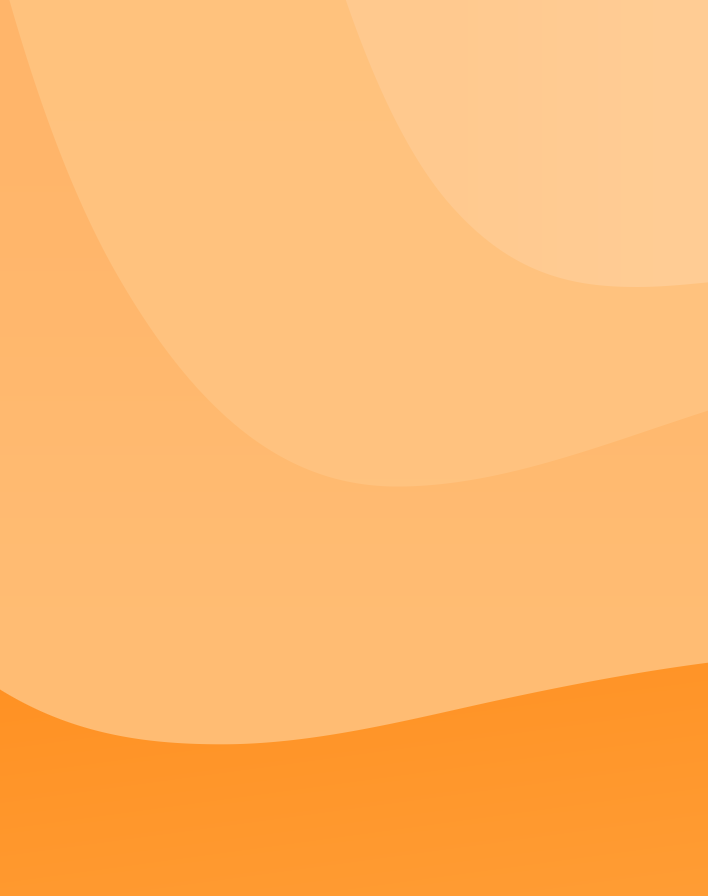
Give the GLSL for this background, as a WebGL 2 fragment shader.

```glsl
#version 300 es
precision highp float;
// Nested flowing waves in warm orange, paler toward the upper right corner.
uniform vec2 u_resolution;
out vec4 outColor;

// Cubic Hermite height between knots (x, height, slope), straight before the first.
float hermite(float x, vec3 a, vec3 b) {
  float span = b.x - a.x;
  float t = clamp((x - a.x) / span, 0.0, 1.0);
  float s = 1.0 - t;
  return mix(a.y, b.y, t * t * (3.0 - 2.0 * t))
       + span * t * s * (a.z * s - b.z * t)
       + a.z * min(x - a.x, 0.0);
}

// Smooth curve through four knots.
float wave(float x, vec3 a, vec3 b, vec3 c, vec3 d) {
  if (x < b.x) return hermite(x, a, b);
  if (x < c.x) return hermite(x, b, c);
  return hermite(x, c, d);
}

// Antialiased coverage of the area above a wave.
float above(float height, float y) {
  float d = y - height;
  float pixel = length(vec2(dFdx(d), dFdy(d)));
  return clamp(d / max(pixel, 1e-5) + 0.5, 0.0, 1.0);
}

void main() {
  vec2 p = gl_FragCoord.xy / u_resolution;

  // Wave edges, from the lowest to the highest
  float low = wave(p.x, vec3(0.0, 0.2305, -0.489), vec3(0.3135, 0.1693, 0.0),
                   vec3(0.66, 0.2109, 0.1775), vec3(1.0, 0.2604, 0.103));
  float middle = wave(p.x, vec3(0.0132, 1.0, -2.76), vec3(0.165, 0.694, -1.38),
                      vec3(0.561, 0.457, 0.0), vec3(1.0, 0.5417, 0.2525));
  float high = wave(p.x, vec3(0.4884, 1.0, -2.29), vec3(0.6353, 0.7721, -0.907),
                    vec3(0.8993, 0.6797, 0.0), vec3(1.0, 0.6849, 0.079));

  // Each layer carries a faint gradient
  float fall = clamp(0.3 * p.x + (0.25 - p.y) * 2.8, 0.0, 1.0);
  vec3 deepOrange = mix(vec3(1.0, 0.567, 0.135), vec3(1.0, 0.614, 0.205), fall);
  vec3 apricot = mix(vec3(1.0, 0.738, 0.452), vec3(1.0, 0.71, 0.415),
                     smoothstep(0.2, 0.9, p.y));
  vec3 peach = mix(vec3(1.0, 0.766, 0.506), vec3(1.0, 0.759, 0.49), p.y);
  vec3 cream = mix(vec3(1.0, 0.787, 0.556), vec3(1.0, 0.8, 0.58),
                   smoothstep(0.5, 1.0, p.x));

  // Stack the layers
  vec3 color = mix(deepOrange, apricot, above(low, p.y));
  color = mix(color, peach, above(middle, p.y));
  color = mix(color, cream, above(high, p.y));
  outColor = vec4(color, 1.0);
}
```
